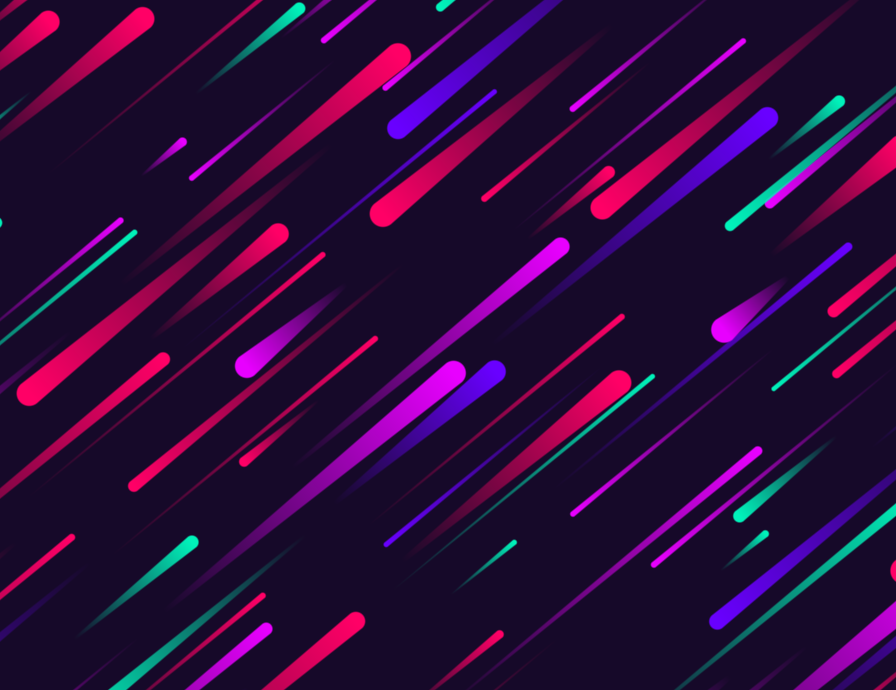
Give the GLSL for this background, as a Shadertoy shader.

```glsl
// Slanted neon streaks on a dark violet ground: round heads with tapering, fading tails.
// The plane is turned and cut into lanes of long cells; each cell holds one streak
// whose length, width, heading and hue are hashed from the cell index.

#define SLANT 0.689          // streak angle in radians
#define LANE 0.040           // lane width, in canvas heights
#define CELL 0.62            // cell length along a lane
#define LENGTHS vec2(0.07, 0.60)
#define RADII vec2(0.0040, 0.0205)
#define TAIL_WIDTH 0.18      // tail radius relative to head
#define SOFTNESS 0.0016      // edge blur, in canvas heights
#define GROUND vec3(0.086, 0.037, 0.160)
#define RED vec3(1.00, 0.00, 0.40)
#define MAGENTA vec3(0.91, 0.00, 1.00)
#define VIOLET vec3(0.41, 0.00, 1.00)
#define TEAL vec3(0.00, 0.95, 0.73)

// Four random values in 0..1 for a cell
vec4 hash4(vec2 cell) {
    vec4 q = fract(cell.xyxy * vec4(0.1031, 0.1030, 0.0973, 0.1099) + 0.37);
    q += dot(q, q.wzxy + 33.33);
    return fract((q.xxyz + q.yzzw) * q.zywx);
}

// Hue in rgb, relative streak width in a
vec4 pickHue(float pick) {
    if (pick < 0.34) return vec4(RED, 1.0);
    if (pick < 0.60) return vec4(MAGENTA, 1.0);
    if (pick < 0.79) return vec4(VIOLET, 0.85);
    return vec4(TEAL, 0.72);
}

// Paint the streak of one lane over the colour
vec3 paintLane(vec3 colour, vec2 p, float lane, float blur) {
    // Slide each lane by its own amount, then find the cell
    float along = p.x / CELL + hash4(vec2(lane, 71.0)).x;
    float index = floor(along);
    vec4 shape = hash4(vec2(index, lane));
    vec4 place = hash4(vec2(index + 19.0, lane + 47.0));

    // Streak size and colour
    vec4 hue = pickHue(place.x);
    float radius = hue.a * mix(RADII.x, RADII.y, pow(shape.y, 2.5));
    float len = mix(LENGTHS.x, LENGTHS.y, pow(shape.x, 0.85));

    // Place it in the cell, head at either end
    float slack = max(0.0, CELL - len - 2.0 * radius);
    float drift = LANE * 0.62 - radius;
    vec2 q = vec2((along - index - 0.5) * CELL - (shape.z - 0.5) * slack,
                  p.y - (lane + 0.5) * LANE - (place.y * 2.0 - 1.0) * drift);
    q.x *= shape.w < 0.5 ? 1.0 : -1.0;
    q.x += 0.5 * len;

    // Tapered capsule, fading towards its tail
    float t = clamp(q.x / len, 0.0, 1.0);
    float dist = length(q - vec2(t * len, 0.0)) - radius * mix(1.0, TAIL_WIDTH, t);
    float cover = 1.0 - smoothstep(-blur, blur, dist);
    return mix(colour, hue.rgb, cover * (1.0 - t));
}

void mainImage(out vec4 fragColor, in vec2 fragCoord) {
    vec2 uv = fragCoord / iResolution.y;
    float c = cos(SLANT), s = sin(SLANT);
    vec2 p = vec2(c * uv.x + s * uv.y, c * uv.y - s * uv.x);
    float blur = max(SOFTNESS, 0.7 / iResolution.y);

    // Streaks may drift slightly into the neighbouring lanes
    vec3 colour = GROUND;
    float lane = floor(p.y / LANE);
    for (float i = -1.0; i <= 1.0; i++)
        colour = paintLane(colour, p, lane + i, blur);

    fragColor = vec4(colour, 1.0);
}
```
